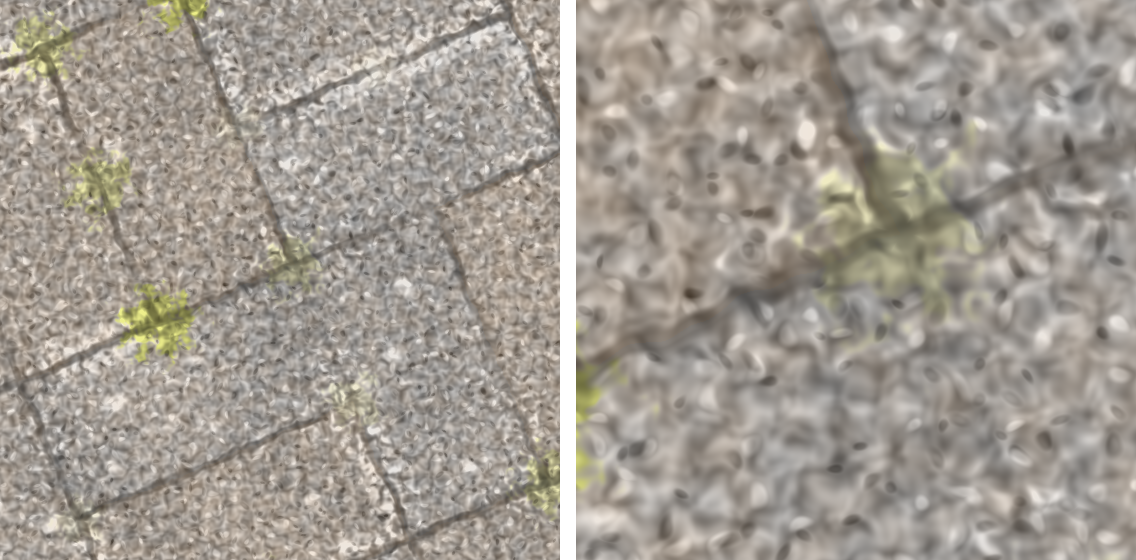
Left, the full canvas; right, a detail of the centre.
Write a Shadertoy shader that draws this texture.

```glsl
// Weathered concrete pavers laid in a tilted basket weave of brick pairs.
// Gradient noise and scattered elliptical grains give the speckled stone;
// joints are worn and broken, with moss at the junctions and pale lime beside them.

const float BLOCK_SIZE = 0.532;              // one pair of pavers
const vec2 BLOCK_ORIGIN = vec2(0.690, 0.279);
const float TILT = 0.401;
const float TAU = 6.2832;

vec2 hash2(vec2 p) {
    vec3 h = fract(vec3(p.xyx) * vec3(0.1031, 0.1030, 0.0973));
    h += dot(h, h.yzx + 33.33);
    return fract((h.xx + h.yz) * h.zy);
}

vec2 rotate(vec2 p, float angle) {
    float c = cos(angle), s = sin(angle);
    return vec2(c * p.x + s * p.y, c * p.y - s * p.x);
}

float cornerSlope(vec2 cell, vec2 offset) {
    float angle = TAU * hash2(cell).x;
    return dot(vec2(cos(angle), sin(angle)), offset);
}

float gradientNoise(vec2 p) {
    vec2 i = floor(p), f = fract(p);
    vec2 w = f * f * f * (f * (f * 6.0 - 15.0) + 10.0);
    vec2 e = vec2(1.0, 0.0);
    float low = mix(cornerSlope(i, f), cornerSlope(i + e, f - e), w.x);
    float high = mix(cornerSlope(i + e.yx, f - e.yx), cornerSlope(i + 1.0, f - 1.0), w.x);
    return mix(low, high, w.y);
}

// Coverage of scattered, randomly turned ellipses
float grains(vec2 p, float density) {
    vec2 cell = floor(p);
    float cover = 0.0;
    for (int y = -1; y <= 1; y++)
    for (int x = -1; x <= 1; x++) {
        vec2 id = cell + vec2(x, y);
        vec2 place = hash2(id);
        vec2 kind = hash2(id + 71.0);
        vec2 d = rotate(p - id - place, TAU * kind.x) * vec2(1.0, 1.6);
        float radius = 0.28 + 0.24 * fract(kind.y * 17.0);
        float blob = 1.0 - smoothstep(radius * 0.4, radius, length(d));
        cover = max(cover, blob * step(kind.y, density));
    }
    return cover;
}

// x: distance to the paver edge in blocks, yz: paver identity
vec3 basketWeave(vec2 q) {
    vec2 block = floor(q), f = fract(q);
    bool upright = mod(block.x + block.y, 2.0) > 0.5;
    if (upright) f = f.yx;
    float course = floor(f.y * 2.0);
    float across = fract(f.y * 2.0);
    float edge = min(min(f.x, 1.0 - f.x), 0.5 * min(across, 1.0 - across));
    vec2 id = block * 2.0 + (upright ? vec2(course, 0.0) : vec2(0.0, course));
    return vec3(edge, id);
}

// Moss clumps around the half-block grid where joints meet
float mossAt(vec2 q, float breakup) {
    vec2 g = q * 2.0;
    vec2 id = floor(g + 0.5);
    float amount = smoothstep(0.2, 0.85, hash2(id + 5.0).x);
    float reach = 1.0 - length(g - id) / (0.16 + 0.16 * amount);
    return amount * smoothstep(0.1, 0.5, reach + breakup);
}

void mainImage(out vec4 fragColor, in vec2 fragCoord) {
    vec2 p = fragCoord / iResolution.y;

    // Layout with slightly wandering edges
    vec2 wander = vec2(gradientNoise(p * 13.0), gradientNoise(p * 13.0 + 40.0));
    vec2 ragged = vec2(gradientNoise(p * 48.0), gradientNoise(p * 48.0 + 80.0));
    vec2 q = (rotate(p, -TILT * -1.0) - BLOCK_ORIGIN) / BLOCK_SIZE;
    q += 0.018 * wander + 0.010 * ragged;
    vec3 paver = basketWeave(q);
    float edge = paver.x * BLOCK_SIZE;

    // Speckled stone
    vec2 warped = p + 0.006 * ragged;
    float coarse = gradientNoise(warped * 58.0 + 11.0);
    float fine = gradientNoise(warped * 108.0 + 23.0);
    float broad = gradientNoise(p * 5.0 + 3.0);
    float tone = 0.607 + 0.25 * coarse + 0.20 * fine + 0.07 * broad;
    tone += 0.15 * grains(warped * 44.0, 0.46);
    tone -= 0.13 * grains(warped * 52.0 + 9.0, 0.38);
    tone += 0.22 * grains(warped * 14.0 + 31.0, 0.05);

    // Pale lime crust along parts of the joints
    float nearJoint = 1.0 - smoothstep(0.012, 0.055, edge);
    float crust = smoothstep(0.12, 0.42, gradientNoise(p * 4.0 + 17.0) + 0.35 * coarse + 0.2 * fine);
    tone += 0.20 * crust * nearJoint;

    // Worn dark joints
    float width = 0.011 + 0.006 * gradientNoise(p * 19.0 + 7.0);
    float wear = smoothstep(-0.45, 0.15, gradientNoise(p * 6.0 + 50.0));
    float joint = (1.0 - smoothstep(width * 0.35, width, edge)) * mix(0.3, 0.9, wear);
    tone = mix(tone, 0.40 + 0.16 * coarse + 0.10 * fine, joint);
    tone = clamp(tone, 0.2, 0.9);

    // Warm and cool pavers
    float warmth = 0.55 + 0.8 * hash2(paver.yz + 13.0).y;
    warmth += 0.5 * broad + 0.9 * gradientNoise(p * 34.0 + 60.0);
    vec3 color = vec3(tone) + vec3(0.030, 0.0, -0.031) * warmth;

    // Moss
    float moss = mossAt(q, 0.7 * gradientNoise(p * 38.0 + 90.0) + 0.4 * fine);
    vec3 mossColor = (tone + 0.03) * mix(vec3(1.03, 1.02, 0.78), vec3(1.0, 1.02, 0.48), moss * moss);
    color = mix(color, mossColor, 0.8 * moss);

    fragColor = vec4(clamp(color, 0.0, 1.0), 1.0);
}
```
